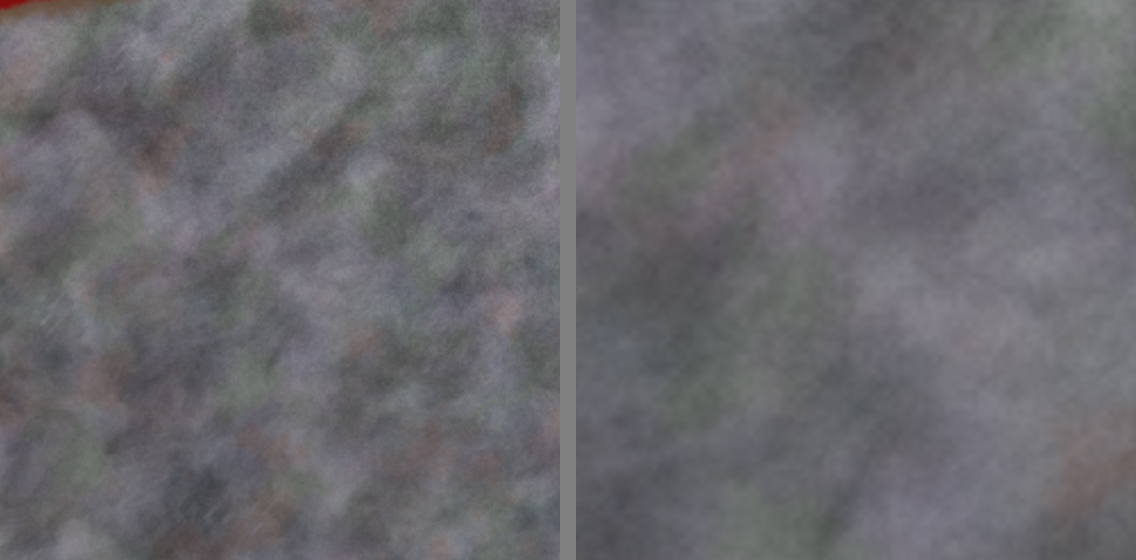
Left: the whole. Right: its middle third, enlarged.
Give the GLSL for this texture, as a WebGL 2 fragment shader.

```glsl
#version 300 es
precision highp float;
// Mottled grey-violet paint with slanted smudges of green and brown and a red corner.

#define BLOTCH_SCALE 12.0
#define SLANT 0.80
#define STRETCH 1.25
#define TONE_CONTRAST 0.33
#define TINT_SCALE 11.0
#define GREEN_AMOUNT 0.60
#define BROWN_AMOUNT 0.60
#define GRAIN_SCALE 130.0
#define GRAIN_AMOUNT 0.085
#define FLECK_AMOUNT 0.05

uniform vec2 u_resolution;
out vec4 fragColor;

float hash(vec2 p) {
    vec3 q = fract(vec3(p.xyx) * 0.1031);
    q += dot(q, q.yzx + 33.33);
    return fract((q.x + q.y) * q.z);
}

float noise(vec2 p) {
    vec2 cell = floor(p);
    vec2 f = fract(p);
    f = f * f * f * (f * (f * 6.0 - 15.0) + 10.0);
    float low = mix(hash(cell), hash(cell + vec2(1, 0)), f.x);
    float high = mix(hash(cell + vec2(0, 1)), hash(cell + vec2(1, 1)), f.x);
    return mix(low, high, f.y);
}

mat2 rotation(float a) {
    return mat2(cos(a), sin(a), -sin(a), cos(a));
}

float fbm(vec2 p) {
    float sum = 0.0, weight = 0.5, total = 0.0;
    for (int i = 0; i < 5; i++) {
        sum += weight * noise(p);
        total += weight;
        p = rotation(0.6) * p * 2.03 + 17.3;
        weight *= 0.55;
    }
    return sum / total;
}

// Coordinates running along and across the brush direction
vec2 brushSpace(vec2 uv) {
    vec2 p = rotation(-SLANT) * uv;
    return vec2(p.x / STRETCH, p.y);
}

vec3 greyPaint(vec2 uv, vec2 brush) {
    vec2 warp = vec2(fbm(uv * 9.0 + 3.0), fbm(uv * 9.0 + 41.0)) - 0.5;
    float blotch = fbm((brush + warp * 0.05) * BLOTCH_SCALE + 60.0) - 0.5;
    float light = 0.045 * (smoothstep(0.5, 1.7, uv.x + uv.y) - 0.35);
    float tone = 0.422 + blotch * TONE_CONTRAST + light;

    // Slow drift between violet and neutral, and between warm and cool
    float violet = fbm(uv * TINT_SCALE + 80.0) - 0.5;
    float warm = fbm(uv * TINT_SCALE + 130.0) - 0.5 + 0.15 * (0.5 - uv.x);
    vec3 color = tone * vec3(0.995, 0.985, 1.04);
    color += violet * vec3(0.02, -0.03, 0.04);
    return color + warm * vec3(0.05, 0.0, -0.03);
}

vec3 smudges(vec3 color, vec2 uv, vec2 brush) {
    // Green gathers at the upper left, brown is spread more evenly
    float upperLeft = smoothstep(0.9, 0.0, distance(uv, vec2(0.3, 0.85)));
    float green = fbm(brush * 11.0 + 210.0) + 0.06 * upperLeft;
    float brown = fbm(brush * 10.5 + 320.0) + 0.05 * (0.5 - uv.x);
    float greenMask = smoothstep(0.54, 0.76, green) * GREEN_AMOUNT;
    float brownMask = smoothstep(0.55, 0.76, brown) * BROWN_AMOUNT;
    float shade = dot(color, vec3(0.333));
    color = mix(color, shade * vec3(0.90, 0.98, 0.88), greenMask);
    return mix(color, shade * vec3(1.06, 0.91, 0.89), brownMask);
}

vec3 redCorner(vec3 color, vec2 uv) {
    float ragged = (fbm(uv * 22.0 + 7.0) - 0.5) * 0.03;
    float depth = uv.y - 0.957 - 0.17 * uv.x + ragged;
    float fringe = smoothstep(-0.015, 0.016, depth);
    float core = smoothstep(0.014, 0.036, depth);
    color = mix(color, vec3(0.40, 0.29, 0.21), fringe * 0.8);
    return mix(color, vec3(0.50, 0.05, 0.05), core);
}

void main() {
    vec2 uv = gl_FragCoord.xy / u_resolution;
    vec2 brush = brushSpace(uv);

    vec3 color = greyPaint(uv, brush);
    color = smudges(color, uv, brush);

    // Sparse pale strokes along the brush direction
    float stroke = noise(brush * vec2(45.0, 100.0) + 90.0);
    float cluster = smoothstep(0.52, 0.75, fbm(uv * 9.0 + 400.0));
    color += FLECK_AMOUNT * smoothstep(0.6, 1.0, stroke) * cluster;

    // Fine tooth of the surface, strongest towards the upper right
    float grain = noise(uv * GRAIN_SCALE) * 0.5 + noise(uv * GRAIN_SCALE * 1.9 + 50.0) * 0.5;
    float tooth = mix(0.4, 1.0, smoothstep(0.3, 1.6, uv.x * 0.6 + uv.y));
    color += (grain - 0.5) * GRAIN_AMOUNT * tooth;

    color = redCorner(color, uv);
    fragColor = vec4(clamp(color, 0.0, 1.0), 1.0);
}
```
